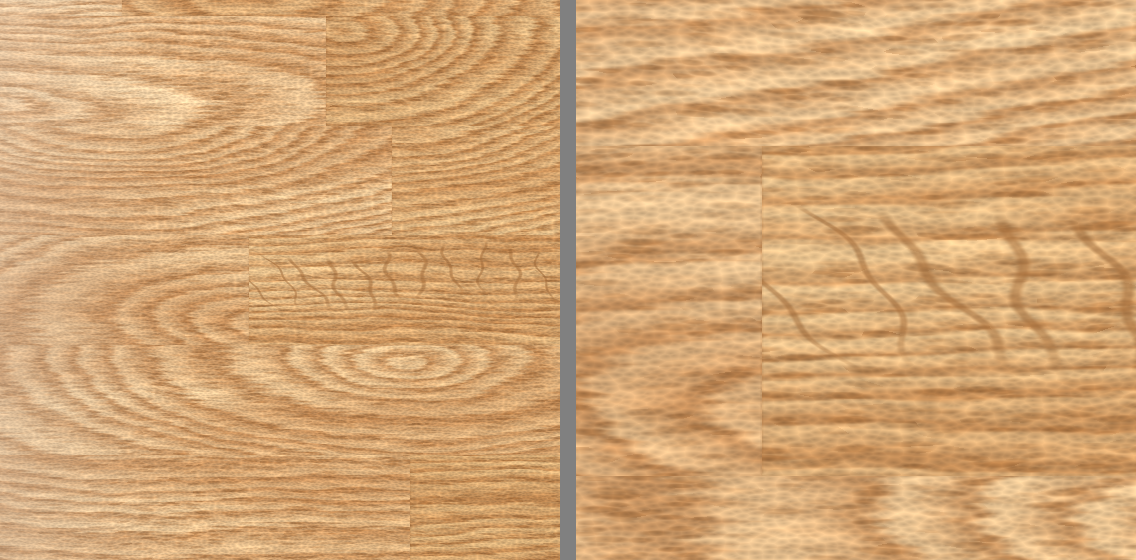
Left: the whole. Right: its middle third, enlarged.
Write a WebGL 2 fragment shader that draws this texture.

```glsl
#version 300 es
precision highp float;

uniform vec2 u_resolution;
out vec4 fragColor;

const float TAU = 6.2831853;
const float ROW_HEIGHT = 0.196;
const float ROW_OFFSET = 0.0085;

const vec3 PORE_BROWN = vec3(0.62, 0.41, 0.22);
const vec3 DARK_GRAIN = vec3(0.72, 0.49, 0.29);
const vec3 MID_WOOD = vec3(0.85, 0.66, 0.465);
const vec3 PALE_WOOD = vec3(0.945, 0.81, 0.63);
const vec3 CHALK = vec3(0.90, 0.82, 0.75);

// End joint of each row, bottom to top; a value above 1 means no joint.
const float JOINTS[6] = float[6](0.733, 2.0, 0.444, 0.70, 0.583, 0.217);

// Growth rings per plank, left then right: centre x, centre y, x stretch, count.
const vec4 RINGS[12] = vec4[12](
    vec4(0.80, 1.30, 0.5, 8.0), vec4(0.90, -1.6, 0.3, 8.0),
    vec4(0.73, 0.86, 1.5, 8.0), vec4(0.73, 0.86, 1.5, 8.0),
    vec4(0.55, 0.20, 1.5, 7.0), vec4(0.70, -1.8, 0.3, 11.0),
    vec4(0.20, 1.15, 1.5, 11.0), vec4(0.62, 1.60, 2.0, 10.0),
    vec4(-0.05, 0.22, 0.8, 9.0), vec4(0.61, 0.85, 2.4, 10.0),
    vec4(0.10, -1.5, 0.4, 9.0), vec4(0.46, 0.20, 1.6, 9.0));

vec2 hash2(vec2 p) {
    vec2 k = vec2(dot(p, vec2(127.1, 311.7)), dot(p, vec2(269.5, 183.3)));
    return fract(sin(k) * 43758.545);
}

// Cellular noise: distance to the nearest point, and that point's random value.
vec2 cells(vec2 p) {
    vec2 base = floor(p);
    vec2 nearest = vec2(4.0, 0.0);
    for (int j = -1; j <= 1; j++) {
        for (int i = -1; i <= 1; i++) {
            vec2 cell = base + vec2(i, j);
            vec2 jitter = hash2(cell);
            float d = length(cell + jitter - p);
            if (d < nearest.x) nearest = vec2(d, fract(jitter.x * 17.0 + jitter.y * 5.0));
        }
    }
    return nearest;
}

// Layered sines, roughly -1 to 1.
float waves(vec2 p, float seed) {
    float sum = 0.0;
    float amp = 0.5;
    for (int i = 0; i < 4; i++) {
        sum += amp * sin(p.x + seed + 1.7 * sin(p.y * 0.8 + seed * 2.0));
        p = mat2(1.6, 1.2, -1.2, 1.6) * p;
        seed += 1.9;
        amp *= 0.5;
    }
    return sum;
}

// Arched growth rings: 0 in pale wood, 1 in dark grain.
float ringTone(vec2 p, vec4 ring, float seed) {
    vec2 q = (p - ring.xy) * vec2(ring.z, 1.0);
    q.y += 0.10 * waves(p * vec2(4.0, 2.0), seed);
    float r = length(q) + 0.012 * waves(p * vec2(13.0, 7.0), seed + 3.0);
    float ragged = cells(p * vec2(11.0, 34.0) + seed).x - 0.5;
    float phase = TAU * (r * ring.w + 0.45 * sin(r * 9.0 + seed) + 0.32 * ragged);
    return 0.5 + 0.5 * sin(phase + 0.6 * sin(phase));
}

// Short dark dashes; size sets how many lie along and across the canvas.
float pores(vec2 p, vec2 size, float share) {
    vec2 c = cells(p * size);
    return (1.0 - smoothstep(0.2, 0.48, c.x)) * smoothstep(1.0 - share, 1.1 - share, c.y);
}

// Curved ray flecks, slanted on the left and upright on the right.
float rayFlecks(vec2 p, float start) {
    float fleck = 0.0;
    for (int i = 0; i < 11; i++) {
        float n = float(i);
        vec2 rnd = hash2(vec2(n, 7.0));
        float slant = mix(0.17, 0.03, min(n / 6.0, 1.0));
        float top = 0.75 + 0.22 * rnd.x;
        float bend = 0.009 * sin(p.y * 9.0 + n * 2.3) + 0.004 * sin(p.y * 27.0 + n);
        float x = start - 0.03 + 0.055 * n + slant * (top - p.y) + bend;
        float extent = smoothstep(top - 0.55, top - 0.35, p.y) * (1.0 - smoothstep(top - 0.06, top, p.y));
        float width = 0.003 + 0.003 * rnd.y;
        fleck = max(fleck, extent * (1.0 - smoothstep(0.2 * width, width, abs(p.x - x))));
    }
    return fleck;
}

float seamLine(float distanceToSeam, float width, float pixel) {
    return 1.0 - smoothstep(width - pixel, width + pixel, abs(distanceToSeam));
}

void main() {
    vec2 uv = gl_FragCoord.xy / u_resolution;
    float pixel = 1.0 / u_resolution.y;

    // Plank layout
    float level = (uv.y + ROW_OFFSET) / ROW_HEIGHT;
    int row = clamp(int(floor(level)), 0, 5);
    float joint = JOINTS[row];
    int plank = row * 2 + (uv.x > joint ? 1 : 0);
    vec2 p = vec2(uv.x, fract(level));
    float seed = float(plank) * 2.37;

    // Rings, fibres and pores
    float ring = ringTone(p, RINGS[plank], seed);
    float drift = waves(p * vec2(4.0, 5.0), seed + 5.0);
    vec2 flow = uv + vec2(seed, 0.008 * waves(uv * vec2(7.0, 9.0), seed));
    float fibre = cells(flow * vec2(14.0, 130.0)).x - 0.42;
    float speckle = cells(flow * vec2(130.0, 300.0)).x - 0.42;
    float dashes = pores(flow, vec2(26.0, 170.0), 0.5) * (0.2 + 0.6 * ring);
    dashes = max(dashes, pores(flow + 3.7, vec2(45.0, 230.0), 0.5) * 0.65 * ring);

    vec3 color = mix(PALE_WOOD, MID_WOOD, 0.3 + 0.5 * ring + 0.5 * drift);
    color = mix(color, DARK_GRAIN, 0.42 * ring * ring);
    color = mix(color, PORE_BROWN, 0.65 * dashes);
    color *= 1.0 + 0.16 * fibre + 0.22 * speckle;

    // Plank tint and ray flecks
    float tint = hash2(vec2(seed, 2.0)).x - 0.5;
    color *= 1.0 + tint * vec3(0.05, 0.08, 0.12);
    if (plank % 2 == 1) color *= vec3(0.965, 0.94, 0.89);
    if (plank == 5) color = mix(color, PORE_BROWN, 0.5 * rayFlecks(p, joint));

    // Seams
    float rowGap = (level - round(level)) * ROW_HEIGHT;
    float seam = max(0.1 * seamLine(rowGap, 0.0011, pixel), 0.15 * seamLine(uv.x - joint, 0.0009, pixel));
    color = mix(color, PORE_BROWN, seam);

    // Pale sheen from the left, warmer toward the lower right
    float sheen = 0.36 * (1.0 - smoothstep(-0.1, 0.4, uv.x));
    color = mix(color, CHALK * (0.88 + 0.12 * uv.y), sheen);
    color *= mix(vec3(1.0), vec3(0.98, 0.965, 0.92), uv.x * (1.0 - 0.5 * uv.y));
    fragColor = vec4(color, 1.0);
}
```
